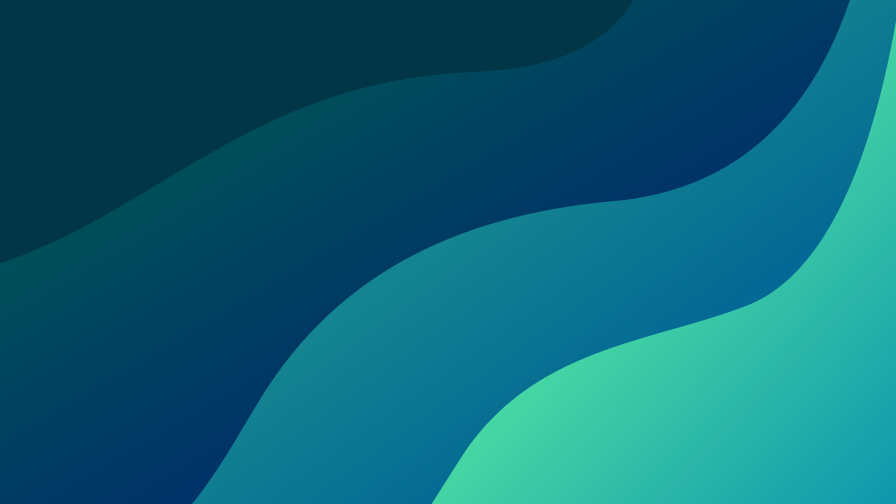
A WebGL 1 fragment shader for this background:

```glsl
precision highp float;
// Layered diagonal waves: dark teal, navy, ocean blue and mint, each with a soft gradient.

uniform vec2 u_resolution;

// Design grid that spans the canvas, with y pointing down
const vec2 GRID = vec2(768.0, 432.0);
const int SOLVE_STEPS = 18;

// Layer colours, from the upper left to the lower right
const vec3 DARK_TEAL = vec3(0.000, 0.212, 0.275);
const vec3 NAVY_START = vec3(0.000, 0.306, 0.353);
const vec3 NAVY_END = vec3(0.000, 0.200, 0.404);
const vec3 OCEAN_START = vec3(0.078, 0.518, 0.565);
const vec3 OCEAN_END = vec3(0.016, 0.412, 0.580);
const vec3 MINT_START = vec3(0.275, 0.839, 0.643);
const vec3 MINT_END = vec3(0.055, 0.588, 0.678);

// Gradient ranges along each layer's diagonal
const vec2 NAVY_RANGE = vec2(0.27, 0.59);
const vec2 OCEAN_RANGE = vec2(0.42, 0.68);
const vec2 MINT_RANGE = vec2(0.48, 1.00);

// Points where the curve segments join
const vec2 NAVY_JOINT = vec2(400.0, 62.0);
const vec2 OCEAN_JOINT_A = vec2(220.0, 347.0);
const vec2 OCEAN_JOINT_B = vec2(530.0, 172.0);
const vec2 MINT_JOINT_A = vec2(400.0, 385.0);
const vec2 MINT_JOINT_B = vec2(640.0, 262.0);

vec2 bezier(vec2 a, vec2 b, vec2 c, vec2 d, float t) {
  float s = 1.0 - t;
  return s * s * s * a + 3.0 * s * t * (s * b + t * c) + t * t * t * d;
}

vec2 bezierTangent(vec2 a, vec2 b, vec2 c, vec2 d, float t) {
  float s = 1.0 - t;
  return s * s * (b - a) + 2.0 * s * t * (c - b) + t * t * (d - c);
}

// Approximate signed distance to a curve whose x grows with t, positive below
float edge(vec2 p, vec2 a, vec2 b, vec2 c, vec2 d) {
  float t = 0.5;
  float stepSize = 0.25;
  for (int i = 0; i < SOLVE_STEPS; i++) {
    t += bezier(a, b, c, d, t).x < p.x ? stepSize : -stepSize;
    stepSize *= 0.5;
  }
  vec2 tangent = normalize(bezierTangent(a, b, c, d, t));
  return (p.y - bezier(a, b, c, d, t).y) * tangent.x;
}

float navyEdge(vec2 p) {
  if (p.x < NAVY_JOINT.x)
    return edge(p, vec2(-0.5, 226.0), vec2(140.0, 178.0), vec2(215.0, 72.0), NAVY_JOINT);
  return edge(p, NAVY_JOINT, vec2(478.0, 59.0), vec2(532.0, 40.0), vec2(558.0, -30.0));
}

float oceanEdge(vec2 p) {
  if (p.x < OCEAN_JOINT_A.x)
    return edge(p, vec2(140.0, 460.0), vec2(180.0, 418.0), vec2(195.0, 388.0), OCEAN_JOINT_A);
  if (p.x < OCEAN_JOINT_B.x)
    return edge(p, OCEAN_JOINT_A, vec2(275.0, 255.0), vec2(365.0, 186.0), OCEAN_JOINT_B);
  return edge(p, OCEAN_JOINT_B, vec2(625.0, 162.0), vec2(705.0, 105.0), vec2(740.0, -40.0));
}

float mintEdge(vec2 p) {
  if (p.x < MINT_JOINT_A.x)
    return edge(p, vec2(350.0, 462.0), vec2(372.0, 430.0), vec2(384.0, 409.0), MINT_JOINT_A);
  if (p.x < MINT_JOINT_B.x)
    return edge(p, MINT_JOINT_A, vec2(462.0, 297.0), vec2(560.0, 293.0), MINT_JOINT_B);
  return edge(p, MINT_JOINT_B, vec2(715.0, 233.0), vec2(755.0, 115.0), vec2(774.0, -20.0));
}

// Position along the diagonal of a layer's bounding box, remapped to 0..1
float diagonal(vec2 p, vec2 boxMin, vec2 boxMax, vec2 range) {
  vec2 q = (p - boxMin) / (boxMax - boxMin);
  return clamp((0.5 * (q.x + q.y) - range.x) / (range.y - range.x), 0.0, 1.0);
}

void main() {
  vec2 uv = gl_FragCoord.xy / u_resolution;
  vec2 p = vec2(uv.x, 1.0 - uv.y) * GRID;
  float pixel = GRID.y / u_resolution.y;

  // Gradient fill of each layer
  vec3 navy = mix(NAVY_START, NAVY_END,
                  diagonal(p, vec2(0.0), vec2(729.0, GRID.y), NAVY_RANGE));
  vec3 ocean = mix(OCEAN_START, OCEAN_END,
                   diagonal(p, vec2(166.0, 0.0), GRID, OCEAN_RANGE));
  vec3 mint = mix(MINT_START, MINT_END,
                  diagonal(p, vec2(370.0, 18.0), GRID, MINT_RANGE));

  // Stack the layers with smooth edges
  vec3 color = DARK_TEAL;
  color = mix(color, navy, clamp(navyEdge(p) / pixel + 0.5, 0.0, 1.0));
  color = mix(color, ocean, clamp(oceanEdge(p) / pixel + 0.5, 0.0, 1.0));
  color = mix(color, mint, clamp(mintEdge(p) / pixel + 0.5, 0.0, 1.0));
  gl_FragColor = vec4(color, 1.0);
}
```
